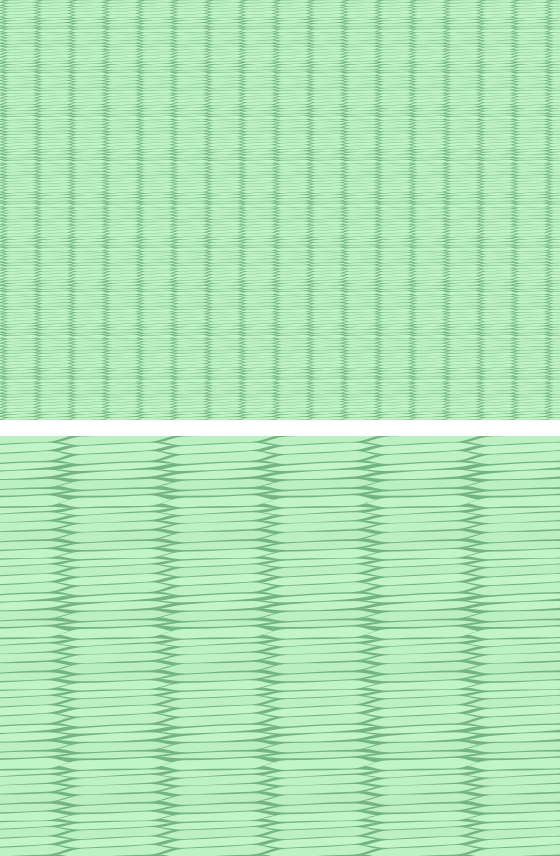
Top: the whole. Bottom: its middle third, enlarged.
Reproduce this texture procedurally as a WebGL 2 fragment shader.

```glsl
#version 300 es
precision highp float;
// Woven rush mat: columns of thin horizontal strands with tapered ends that
// interlock at dark vertical seams. Each strand is the span between two tilted,
// jittered edges, box filtered over the pixel height; the tile repeats both ways.

uniform vec2 u_resolution;
out vec4 fragColor;

// Layout, in units of the canvas height
const float COLUMN_WIDTH = 0.0811;
const float FIRST_SEAM = 0.0087;
const float TILE_HEIGHT = 0.1042;
const float ROWS_PER_TILE = 15.0;

// Strand shape, in rows and columns
const float TILT = 0.5;           // rise across a column, in rows
const float TILT_VARIATION = 0.4;
const float EDGE_JITTER = 0.36;
const float GAP_MIN = 0.03;       // inset of a strand from each edge
const float GAP_MAX = 0.12;
const float GAP_WAVE = 0.5;       // change of the gap along a strand
const float TAPER_START = 0.25;   // distance from the column centre
const float TAPER_END = 0.58;     // beyond 0.5, so ends cross the seam
const float TONE_VARIATION = 0.1;

const vec3 STRAND_COLOR = vec3(0.765, 0.962, 0.785);
const vec3 SHADOW_COLOR = vec3(0.45, 0.71, 0.505);

float hash(vec2 p) {
    return fract(sin(dot(p, vec2(127.1, 311.7))) * 43758.5453);
}

// Random value of a row, the same in every tile
float rowHash(float row, float seed) {
    return hash(vec2(mod(row, ROWS_PER_TILE), seed));
}

// Height of the lower edge of a row at u, measured from the column centre
float edgeHeight(float row, float u) {
    float jitter = EDGE_JITTER * (rowHash(row, 1.0) - 0.5);
    float tilt = TILT + TILT_VARIATION * (rowHash(row, 2.0) - 0.5);
    return row + jitter + tilt * u;
}

// Share of the pixel that lies between two heights
float spanCoverage(float y, float low, float high, float pixel) {
    float top = min(high, y + 0.5 * pixel);
    float bottom = max(low, y - 0.5 * pixel);
    return max(top - bottom, 0.0) / pixel;
}

// Light from all strands of one column
float columnLight(float u, float y, float pixel) {
    float taper = smoothstep(TAPER_START, TAPER_END, abs(u));
    taper *= taper;
    float light = 0.0;
    for (int k = -2; k <= 2; k++) {
        float row = floor(y) + float(k);
        float wave = 1.0 + GAP_WAVE * sin(7.0 * u + 6.2832 * rowHash(row, 3.0));
        float gap = wave * mix(GAP_MIN, GAP_MAX, rowHash(row, 4.0));
        float inset = mix(gap, 0.5, taper);
        float bottom = edgeHeight(row, u);
        float top = edgeHeight(row + 1.0, u);
        float low = mix(bottom, top, inset);
        float high = mix(top, bottom, inset);
        float tone = 1.0 - TONE_VARIATION * rowHash(row, 5.0);
        light += tone * spanCoverage(y, low, high, pixel);
    }
    return light;
}

void main() {
    vec2 p = gl_FragCoord.xy / u_resolution.y;
    float rowsPerUnit = ROWS_PER_TILE / TILE_HEIGHT;
    float x = (p.x - FIRST_SEAM) / COLUMN_WIDTH;
    float y = p.y * rowsPerUnit;
    float pixel = rowsPerUnit / u_resolution.y;

    // The two nearest columns overlap at the seam between them
    float u = fract(x - 0.5);
    float light = max(columnLight(u, y, pixel), columnLight(u - 1.0, y, pixel));

    fragColor = vec4(mix(SHADOW_COLOR, STRAND_COLOR, min(light, 1.0)), 1.0);
}
```
